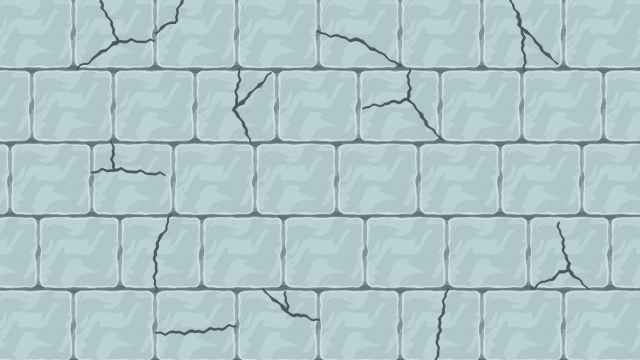
A Shadertoy shader for this texture:

```glsl
#define BRICK vec2(0.2269, 0.2037)
#define FLOOR_Y -0.007
#define JOINT 0.0046
#define CORNER 0.016
#define HIGHLIGHT 0.0068
#define CRACK_WIDTH 0.0043
#define STONE vec3(0.71, 0.80, 0.81)
#define RIM vec3(0.81, 0.88, 0.89)
#define MORTAR vec3(0.59, 0.67, 0.69)
#define SHADE vec3(0.49, 0.57, 0.59)
#define DEEP vec3(0.39, 0.45, 0.47)
#define CRACK vec3(0.29, 0.35, 0.36)

// Joint position of each course, in brick widths
const float courseShift[5] = float[5](0.898, 0.469, 0.122, 0.388, 0.898);

// Cracks: column + 10 * row, then two ends and a branch as perimeter
// positions (0 to 4, counterclockwise); a negative branch means none
const vec4 cracks[12] = vec4[12](
    vec4(40, 0.05, 1.38, 2.7), vec4(41, 3.5, 2.65, -1),
    vec4(43, 3.5, 1.04, -1), vec4(45, 2.65, 0.53, 0.98),
    vec4(32, 2.45, 0.69, 2.02), vec4(34, 2.38, 1.04, 3.54),
    vec4(21, 2.75, 3.4, 1.55), vec4(11, 2.37, 0.43, -1),
    vec4(16, 0.02, 0.72, 2.65), vec4(1, 3.6, 1.5, -1),
    vec4(2, 2.67, 1.58, 2.4), vec4(4, 2.43, 0.45, -1));

float zigzag(float x) { return abs(fract(x) - 0.5) * 4.0 - 1.0; }

vec2 hash2(vec2 p) {
    return fract(sin(vec2(dot(p, vec2(127.1, 311.7)), dot(p, vec2(269.5, 183.3)))) * 4375.5);
}

// Antialiased fill of a signed distance
float fill(float d) {
    float w = 0.75 / iResolution.y;
    return 1.0 - smoothstep(-w, w, d);
}

float roundBox(vec2 p, vec2 halfSize, float r) {
    vec2 q = abs(p) - halfSize + r;
    return length(max(q, 0.0)) + min(max(q.x, q.y), 0.0) - r;
}

// Distance to a segment that thins out toward b
float taperedSegment(vec2 p, vec2 a, vec2 b) {
    vec2 ab = b - a;
    float t = clamp(dot(p - a, ab) / dot(ab, ab), 0.0, 1.0);
    return length(p - a - ab * t) - CRACK_WIDTH * (1.0 - 0.35 * t);
}

vec2 perimeterPoint(float t) {
    return clamp(vec2(t, t - 1.0), 0.0, 1.0) - clamp(vec2(t - 2.0, t - 3.0), 0.0, 1.0);
}

// Each crack joins its ends and branch at a hub inside the brick
float crackDistance(vec2 uv) {
    vec2 p = uv + 0.0035 * vec2(zigzag(uv.y * 17.0 + uv.x * 5.0) + 0.5 * zigzag(uv.y * 43.0),
                                zigzag(uv.x * 19.0 + uv.y * 4.0) + 0.5 * zigzag(uv.x * 37.0));
    float d = 1.0;
    for (int i = 0; i < 12; i++) {
        vec4 c = cracks[i];
        float row = floor(c.x / 10.0);
        vec2 cell = vec2(c.x - 10.0 * row + courseShift[int(row)], row);
        vec2 local = p - cell * BRICK - vec2(0.0, FLOOR_Y);
        vec2 a = perimeterPoint(c.y), b = perimeterPoint(c.z);
        vec2 hub = mix((a + b) * 0.5, vec2(0.5), 0.45);
        hub += 0.16 * (hash2(cell) - 0.5);
        d = min(d, taperedSegment(local, hub * BRICK, a * BRICK));
        d = min(d, taperedSegment(local, hub * BRICK, b * BRICK));
        if (c.w >= 0.0) {
            vec2 tip = mix(hub, perimeterPoint(c.w), 0.88);
            d = min(d, taperedSegment(local, hub * BRICK, tip * BRICK));
        }
    }
    return d;
}

// Sparse slanted pits from cellular noise
float pits(vec2 p) {
    vec2 g = p / vec2(0.027, 0.021);
    float d = 1.0;
    for (int k = 0; k < 9; k++) {
        vec2 cell = floor(g) + vec2(k % 3, k / 3) - 1.0;
        vec2 h = hash2(cell + 7.0);
        vec2 v = g - cell - h;
        d = min(d, length(v * vec2(0.8, 1.3)) + step(h.x * h.y, 0.36));
    }
    return 1.0 - smoothstep(0.1, 0.24, d);
}

// Stone face with slanted brush strokes
vec3 stoneColor(vec2 p) {
    vec2 s = vec2(dot(p, vec2(0.87, 0.5)), dot(p, vec2(-0.5, 0.87)));
    float wave = sin(s.y * 75.0 + 2.0 * sin(s.x * 38.0))
               + 0.6 * sin(s.y * 210.0 + 3.0 * sin(s.x * 57.0) + 1.0)
               + 0.8 * sin(s.x * 42.0 - s.y * 25.0 + 2.0);
    float stroke = smoothstep(-0.1, 0.25, wave - 5.0 * p.x + 2.0 * p.y);
    return STONE + mix(-0.018, 0.022, stroke) - 0.022 * pits(s);
}

void mainImage(out vec4 fragColor, in vec2 fragCoord) {
    vec2 uv = fragCoord / iResolution.y;

    // Brick cell and centered position within it
    vec2 grid = (uv - vec2(0.0, FLOOR_Y)) / BRICK;
    float row = floor(grid.y);
    grid.x -= courseShift[clamp(int(row), 0, 4)];
    vec2 p = (fract(grid) - 0.5) * BRICK;
    vec2 jitter = hash2(floor(grid));

    // Worn outline, with a chip halfway up each side
    vec2 wear = vec2(zigzag(p.y * 13.0 + 0.3) + 0.5 * zigzag(p.y * 31.0 + jitter.x),
                     zigzag(p.x * 11.0 + 0.1) + 0.5 * zigzag(p.x * 29.0 + jitter.y));
    float chip = max(0.0, 1.0 - abs(p.y + 0.006 * sign(p.x)) / 0.022);
    vec2 halfSize = BRICK * 0.5 - JOINT - 0.0012 * wear - vec2(0.0035 * chip, 0.0);
    float d = roundBox(p, halfSize, CORNER);

    // Mortar, darkest at the junctions and along the beds
    vec2 edge = BRICK * 0.5 - abs(p);
    float bed = step(edge.y, edge.x);
    float corner = length(edge * vec2(0.8, 1.2));
    float shadow = max(chip, bed * (0.5 + 0.5 * zigzag(p.x * 15.0)));
    vec3 color = mix(MORTAR, SHADE, smoothstep(0.25, 0.4, shadow));
    color = mix(color, SHADE, fill(corner - 0.026));
    color = mix(color, DEEP, max(fill(corner - 0.014), bed * fill(edge.y - 0.002)));

    // Pale rim of uneven width around the face
    float rim = HIGHLIGHT * (0.62 + 0.25 * zigzag(p.x * 9.0 + p.y * 7.0 + 0.4)
                                  + 0.13 * zigzag(p.y * 27.0 - p.x * 21.0));
    vec3 face = mix(RIM, stoneColor(p), fill(d + rim));
    color = mix(color, face, fill(d));

    color = mix(color, CRACK, fill(crackDistance(uv)));
    fragColor = vec4(color, 1.0);
}
```
